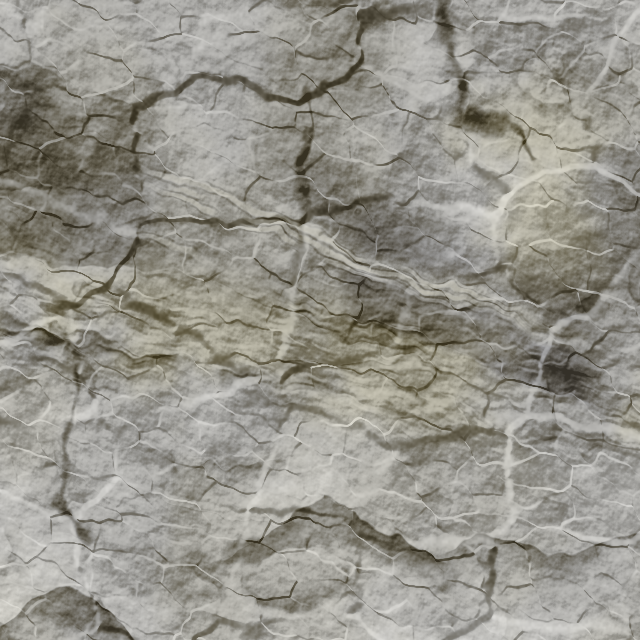
Reproduce this texture procedurally as a WebGL 1 fragment shader.

```glsl
precision highp float;
uniform vec2 u_resolution;

float hash(vec2 p) { return fract(sin(dot(p, vec2(127.1, 311.7))) * 43758.5453); }

float noise(vec2 p) {
  vec2 i = floor(p), f = fract(p);
  f = f * f * (3.0 - 2.0 * f);
  return mix(mix(hash(i), hash(i + vec2(1, 0)), f.x),
             mix(hash(i + vec2(0, 1)), hash(i + vec2(1, 1)), f.x), f.y);
}

float fbm(vec2 p) {
  float sum = 0.0, gain = 0.52;
  for (int i = 0; i < 5; i++) {
    sum += gain * noise(p);
    p = mat2(1.6, 1.2, -1.2, 1.6) * p + 5.3;
    gain *= 0.5;
  }
  return sum;
}

// Layers keep their direction, so these octaves are not rotated
float beds(vec2 p) {
  return 0.55 * noise(p) + 0.28 * noise(p * 2.1 + 3.7) + 0.17 * noise(p * 4.3 + 9.1);
}

vec2 roughen(vec2 p) {
  vec2 broad = vec2(fbm(p * 8.0), fbm(p * 8.0 + 31.0)) - 0.5;
  vec2 fine = vec2(noise(p * 48.0), noise(p * 48.0 + 19.0)) - 0.5;
  return p + 0.05 * broad + 0.011 * fine;
}

// Tilted blocks, blended a little at their joints
float blocks(vec2 p) {
  float sum = 0.0, total = 1e-20;
  for (int y = -1; y <= 1; y++) {
    for (int x = -1; x <= 1; x++) {
      vec2 id = floor(p) + vec2(x, y);
      vec2 toSite = p - id - vec2(hash(id), hash(id + 17.0));
      vec2 tilt = vec2(hash(id + 41.0), hash(id + 73.0)) - 0.5;
      float weight = exp(-45.0 * dot(toSite, toSite));
      sum += weight * (dot(toSite, tilt) * 0.1 + 0.018 * hash(id + 97.0));
      total += weight;
    }
  }
  return sum / total;
}

// The layered zone runs across the middle, dipping to the right
float layeredZone(vec2 p) {
  float d = p.y - 0.52 + 0.16 * p.x;
  return smoothstep(-0.13, -0.04, d) * (1.0 - smoothstep(0.04, 0.15, d));
}

float rockHeight(vec2 p) {
  vec2 w = roughen(p);
  float dip = w.y + 0.26 * w.x;
  float layers = beds(vec2(w.x * 9.0, dip * 38.0));
  float chips = blocks(vec2(w.x * 15.0, dip * 23.0));
  return blocks(w * vec2(5.0, 6.0)) + 0.2 * chips + 0.026 * fbm(p * 15.0)
       + 0.007 * fbm(p * 44.0) + mix(0.005, 0.02, layeredZone(p)) * layers;
}

float crack(vec2 p, vec2 a, vec2 b, float width) {
  vec2 d = b - a;
  float away = length(p - a - d * clamp(dot(p - a, d) / dot(d, d), 0.0, 1.0));
  return 1.0 - smoothstep(0.0, width * (0.3 + 1.3 * noise(p * 36.0)), away);
}

// Shadow that starts sharply at an edge and fades with distance from it
float shadow(float d, float depth) {
  return smoothstep(-0.002, 0.003, d) * exp(-max(d, 0.0) / depth);
}

float blob(vec2 p, vec2 centre, vec2 radius, float blur) {
  return 1.0 - smoothstep(1.0 - blur, 1.0 + blur, length((p - centre) / radius));
}

void main() {
  vec2 p = gl_FragCoord.xy / u_resolution;
  vec2 w = roughen(p);
  float zone = layeredZone(p), patches = fbm(p * 9.0 + 60.0);

  // Relief lit from the upper left
  float slope = (rockHeight(p) - rockHeight(p + vec2(-0.0012, 0.0026))) / 0.0029;
  float relief = slope / sqrt(1.0 + slope * slope);
  float tone = 0.645 + relief * (relief < 0.0 ? 0.27 : 0.2);
  tone += 0.34 * (fbm(p * 4.0 + 2.0) - 0.5) + 0.24 * (patches - 0.5);
  tone += 0.04 * (1.0 - smoothstep(0.32, 0.42, p.y)) - 0.02 * zone;
  tone -= 0.17 * blob(w, vec2(0.09, 0.74), vec2(0.17, 0.15), 0.4);

  // Slate beside the veins
  float dip = w.y - 0.835 + 0.4 * w.x;
  float slate = smoothstep(-0.115, -0.1, dip) * smoothstep(0.02, 0.035, -dip) * smoothstep(0.5, 0.56, w.x);
  slate += 0.6 * smoothstep(0.0, 0.02, dip) * smoothstep(-0.12, -0.04, -dip) * smoothstep(0.4, 0.5, w.x);
  slate *= 1.0 - smoothstep(0.88, 0.96, w.x);
  tone -= 0.13 * slate;

  // Pale wavy veins with dark rims
  float vein = 0.0;
  for (int i = 0; i < 4; i++) {
    float k = float(i);
    float d = abs(dip + (k < 2.5 ? k * 0.013 : 0.112) + 0.01 * noise(vec2(p.x * 30.0, k * 0.4)));
    float fade = smoothstep(0.2, 0.26, p.x) * (1.0 - smoothstep(0.7, 0.95, p.x + 0.05 * k));
    fade *= smoothstep(0.25, 0.5, noise(p * 17.0 + k * 7.0));
    vein = max(vein, fade * (1.0 - smoothstep(0.002, 0.005, d)));
    tone -= 0.1 * fade * (1.0 - smoothstep(0.0, 0.003, abs(d - 0.006)));
  }
  tone = mix(tone, 0.69 + 0.15 * relief, 0.7 * vein);

  // Scattered broken edges, flatter in the layered zone
  float fissure = beds(vec2(w.x * 5.0, (w.y + 0.25 * w.x) * 15.0)) - 0.5;
  float open = smoothstep(0.44, 0.64, fbm(p * 8.0 + 80.0));
  tone -= 0.27 * open * (0.35 + 0.65 * zone) * shadow(fissure * 0.12, 0.006);
  tone -= 0.2 * open * shadow((fbm(w * 5.0 + 20.0) - 0.5) * 0.25, 0.008);

  // Ledges and their shadows
  tone -= 0.2 * (1.0 - smoothstep(0.2, 0.34, p.x)) * shadow(w.y - 0.6 + 0.07 * w.x, 0.04);
  tone -= 0.46 * shadow(0.495 - 0.18 * w.x - w.y, 0.01) * (1.0 - smoothstep(0.3, 0.48, p.x))
        * smoothstep(0.25, 0.5, noise(p * 13.0));
  tone -= 0.3 * shadow(0.135 + 0.022 * sin(w.x * 27.0) - w.y, 0.03) * smoothstep(0.66, 0.74, p.x);

  // Stepped notch and long joints
  float gap = crack(w, vec2(0.7, 1.0), vec2(0.725, 0.82), 0.022);
  gap = max(gap, crack(w, vec2(0.725, 0.815), vec2(0.795, 0.815), 0.02));
  gap = max(gap, crack(w, vec2(0.795, 0.815), vec2(0.85, 0.74), 0.012));
  gap = max(gap, 0.7 * crack(w, vec2(0.13, 0.44), vec2(0.09, 0.22), 0.008));
  gap = max(gap, crack(w, vec2(0.09, 0.22), vec2(0.14, 0.15), 0.018));
  gap = max(gap, 0.6 * crack(w, vec2(0.48, 0.87), vec2(0.45, 0.57), 0.008));
  tone -= 0.34 * gap;

  // Hollows, darkest under the roof, and a loose stone
  float roof = 0.215 - 0.5 * abs(w.x - 0.52) - w.y;
  float hollow = shadow(roof, 0.07) * smoothstep(0.11, 0.135, w.y);
  hollow = max(hollow, shadow(0.07 - 5.0 * (w.x - 0.1) * (w.x - 0.1) - w.y, 0.08));
  hollow = max(hollow, 0.8 * blob(w, vec2(0.4, 0.14), vec2(0.045, 0.022), 0.4));
  tone -= 0.34 * hollow + 0.28 * blob(w, vec2(0.465, 0.078), vec2(0.085, 0.042), 0.15);
  float stone = blob(w, vec2(0.46, 0.092), vec2(0.078, 0.042), 0.06);
  tone = mix(tone, 0.59 + 3.5 * (w.y - 0.09) + 0.25 * relief, stone);

  // Grain, softened highlights, then weathered colour
  tone += 0.09 * (noise(p * 215.0) - 0.5) + 0.07 * (noise(p * 105.0) - 0.5);
  tone = max(tone - 0.45 * max(tone - 0.68, 0.0), 0.19);
  float warmth = 0.25 + 0.6 * zone + 0.6 * blob(w, vec2(0.8, 0.7), vec2(0.18, 0.14), 0.5);
  warmth = warmth * smoothstep(0.35, 0.65, fbm(p * 6.0 + 44.0)) + 0.2 * vein;
  vec3 tint = mix(vec3(0.018, 0.0, -0.048), vec3(0.003, 0.0, -0.013), smoothstep(0.3, 0.62, tone));
  vec3 colour = tone + tint + warmth * vec3(0.024, 0.013, -0.045);
  gl_FragColor = vec4(colour + slate * vec3(-0.006, -0.003, 0.016), 1.0);
}
```
